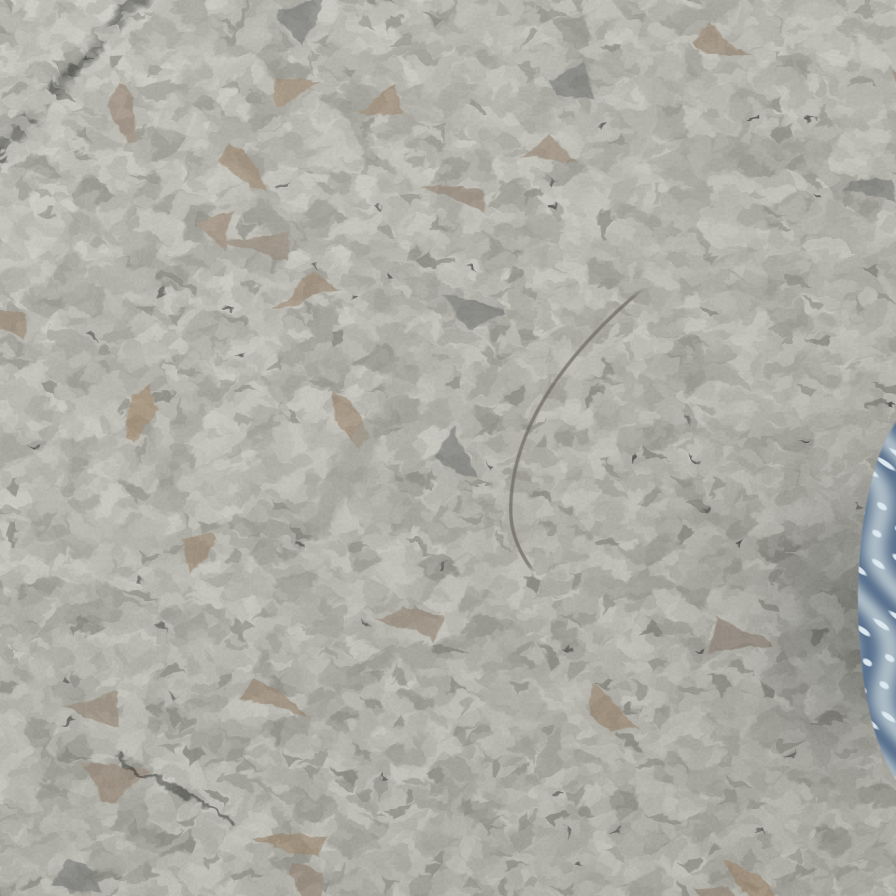
Reproduce this texture procedurally as a WebGL 2 fragment shader.

```glsl
#version 300 es
precision highp float;
// Worn grey terrazzo floor with stone chips, scuffs, a hair and a blue plastic edge.
uniform vec2 u_resolution;
out vec4 fragColor;

vec3 hash3(vec2 p) {
  vec3 q = vec3(dot(p, vec2(127.1, 311.7)), dot(p, vec2(269.5, 183.3)), dot(p, vec2(419.2, 371.9)));
  return fract(sin(q) * 43758.5453);
}

// Layered sines that make straight edges ragged.
vec2 ragged(vec2 p) {
  vec2 a = sin(p.yx * vec2(93.0, 81.0) + 2.0 * sin(p * 57.0));
  vec2 b = sin(p.yx * vec2(231.0, 207.0) + 2.5 * sin(p * 163.0) + a);
  vec2 c = sin(p.yx * vec2(530.0, 470.0) + 2.0 * sin(p * 391.0) + b);
  return 0.0035 * a + 0.0018 * b + 0.0009 * c;
}

// Cellular noise: one random value per cell, blended softly at the borders.
float cells(vec2 p, float sharpness) {
  vec2 base = floor(p);
  float sum = 0.0, total = 0.0;
  for (int j = -1; j <= 1; j++)
    for (int i = -1; i <= 1; i++) {
      vec2 id = base + vec2(i, j);
      vec3 h = hash3(id);
      float w = exp(-sharpness * length(id + h.xy - p));
      sum += w * h.z;
      total += w;
    }
  return sum / max(total, 1e-20);
}

// Scattered convex chips: x is coverage, y and z are random values of the chip.
vec3 chips(vec2 p, float scale, float density, float radius, float seed) {
  p = p * scale * vec2(0.9, 1.2) + seed;
  vec2 base = floor(p);
  vec3 result = vec3(0.0);
  for (int j = -1; j <= 1; j++)
    for (int i = -1; i <= 1; i++) {
      vec2 id = base + vec2(i, j);
      vec3 h = hash3(id), k = hash3(id + 71.3);
      if (h.z > density) continue;
      vec2 q = p - id - h.xy;
      float d = -1.0;
      for (int s = 0; s < 5; s++) {
        float n = float(s);
        float angle = 1.2566 * n + 6.2832 * k.x + 0.5 * sin(9.0 * k.y + 4.0 * n);
        float reach = radius * (0.72 + 0.4 * sin(17.0 * k.z + 2.3 * n));
        d = max(d, dot(q, vec2(cos(angle), sin(angle))) - reach);
      }
      float soft = 0.0014 * scale;
      float cover = 1.0 - smoothstep(-soft, soft, d);
      if (cover > result.x) result = vec3(cover, k.yz);
    }
  return result;
}

float segment(vec2 p, vec2 a, vec2 b) {
  vec2 ab = b - a;
  return length(p - a - ab * clamp(dot(p - a, ab) / dot(ab, ab), 0.0, 1.0));
}

void main() {
  vec2 uv = gl_FragCoord.xy / u_resolution;
  vec2 p = uv + ragged(uv);

  // Pale matrix of crowded grains in two sizes
  float coarse = cells(p * vec2(29.0, 40.0), 34.0);
  float fine = cells(p * vec2(62.0, 84.0) + 19.0, 22.0);
  float tone = 0.60 + 0.135 * sqrt(coarse) + 0.075 * (fine - 0.4);

  // Grey and light chips
  vec3 c = chips(p, 19.0, 0.42, 0.42, 7.0);
  tone = mix(tone, 0.61 + 0.16 * c.y, 0.75 * c.x);
  c = chips(p, 40.0, 0.32, 0.40, 31.0);
  tone = mix(tone, 0.55 + 0.23 * c.y, 0.75 * c.x);
  c = chips(p, 30.0, 0.13, 0.34, 53.0);
  tone = mix(tone, 0.51 + 0.10 * c.y, 0.8 * c.x);
  vec3 color = tone + vec3(0.008, 0.008, -0.022);

  // Sparse tan, rosy and slate stones
  c = chips(uv + 0.5 * (p - uv), 13.0, 0.16, 0.36, 87.0);
  vec3 stone = mix(vec3(0.64, 0.57, 0.48), vec3(0.60, 0.56, 0.52), c.y);
  stone = mix(stone, vec3(0.53, 0.53, 0.52), step(0.68, c.z));
  color = mix(color, stone + 0.05 * (fine - 0.5), 0.85 * c.x);

  // Small dark pits
  c = chips(p, 33.0, 0.05, 0.15, 113.0);
  color = mix(color, vec3(0.31, 0.30, 0.28) + 0.14 * c.y, 0.85 * c.x);

  // Scuffs and a pale smear
  float scuff = 1.0 - smoothstep(0.002, 0.014, segment(p, vec2(0.16, 1.01), vec2(-0.01, 0.82)));
  color *= 1.0 - 0.38 * scuff * smoothstep(0.15, 0.8, fine);
  float scratch = 1.0 - smoothstep(0.0005, 0.0035, segment(p, vec2(0.13, 0.155), vec2(0.26, 0.08)));
  color *= 1.0 - 0.35 * scratch;
  float smear = 1.0 - smoothstep(0.009, 0.018, segment(p, vec2(0.45, 0.58), vec2(0.36, 0.42)));
  color = mix(color, vec3(0.64, 0.64, 0.61), 0.5 * smear);

  // Curved hair
  float rise = uv.y - 0.43;
  float bend = rise > 0.0 ? 2.4 : 5.5;
  float hair = abs(uv.x - 0.570 - bend * rise * rise) / length(vec2(1.0, 2.0 * bend * rise));
  float span = smoothstep(0.36, 0.37, uv.y) * (1.0 - smoothstep(0.665, 0.68, uv.y));
  color = mix(color, vec3(0.45, 0.43, 0.39), 0.75 * span * (1.0 - smoothstep(0.0008, 0.0030, hair)));

  // Uneven light, cast shadow and fine grain
  color *= 0.985 + 0.05 * uv.y - 0.035 * uv.x;
  vec2 away = (uv - vec2(0.98, 0.32)) / vec2(0.13, 0.16);
  color *= 1.0 - 0.22 * exp(-dot(away, away));
  color += 0.022 * (hash3(floor(uv * 400.0)).x - 0.5);

  // Blue plastic edge with wavy reflections
  float rim = length((uv - vec2(1.03, 0.33)) / vec2(0.073, 0.22));
  float wave = sin(130.0 * uv.x + 45.0 * uv.y + 2.0 * sin(38.0 * uv.y));
  vec3 plastic = mix(vec3(0.36, 0.45, 0.56), vec3(0.67, 0.73, 0.77), 0.5 + 0.5 * wave);
  float glint = smoothstep(0.62, 0.9, sin(190.0 * uv.y + 90.0 * uv.x) * wave);
  plastic = mix(plastic, vec3(0.86, 0.91, 0.94), glint);
  color = mix(color, plastic, 1.0 - smoothstep(0.975, 1.01, rim));

  fragColor = vec4(clamp(color, 0.0, 1.0), 1.0);
}
```
